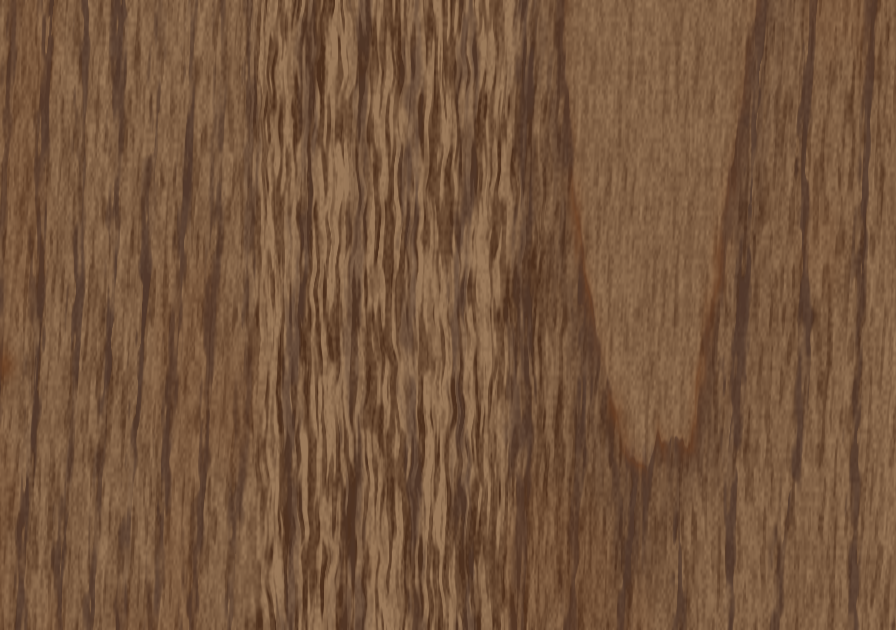
Write a WebGL 2 fragment shader that draws this texture.

```glsl
#version 300 es
precision highp float;
// Brown plank of wood: leaning growth rings, wavy streaked grain and a pointed pale arch.
uniform vec2 u_resolution;
out vec4 fragColor;

float hash(vec2 p) {
  return fract(sin(dot(p, vec2(127.1, 311.7))) * 43758.5453);
}

float noise(vec2 p) {
  vec2 i = floor(p), f = fract(p);
  f = f * f * (3.0 - 2.0 * f);
  return mix(mix(hash(i), hash(i + vec2(1, 0)), f.x),
             mix(hash(i + vec2(0, 1)), hash(i + vec2(1, 1)), f.x), f.y);
}

float fbm(vec2 p) {
  float sum = 0.0, amp = 0.533;
  for (int i = 0; i < 4; i++) {
    sum += amp * noise(p);
    p = p * 2.03 + 17.3;
    amp *= 0.5;
  }
  return sum;
}

// Signed depth inside the arch, positive within the pale heartwood
float archDepth(vec2 p) {
  float t = 1.0 - p.y;
  float wobble = 0.012 * (fbm(vec2(p.x * 14.0, p.y * 9.0)) - 0.5);
  wobble += 0.009 * (noise(p * vec2(150.0, 25.0)) - 0.5);
  float left = 0.897 + 0.19 * t * t + wobble;
  float right = 1.2 - 0.15 * t + wobble;
  float tip = 0.235 + 0.4 * (p.x - 1.0) + 0.06 * noise(vec2(p.x * 70.0, 3.0))
            + 0.02 * noise(p * vec2(180.0, 30.0));
  return min(min(p.x - left, right - p.x), (p.y - tip) * 0.6);
}

void main() {
  vec2 p = gl_FragCoord.xy / u_resolution.y;
  float middle = smoothstep(0.36, 0.44, p.x) * (1.0 - smoothstep(0.72, 0.98, p.x));

  // Fibre coordinates, wavier in the middle
  float warp = 0.008 * (noise(p * vec2(14.0, 9.0)) - 0.5)
             + 0.006 * (noise(p * vec2(38.0, 26.0) + 9.0) - 0.5);
  vec2 q = p;
  q.x -= 0.045 * (p.y - 0.5) * (1.0 - 0.8 * middle);
  q.x += 0.008 * (noise(vec2(p.x * 5.0, p.y * 4.0)) - 0.5);
  vec2 w = q + vec2(warp * mix(0.3, 1.0, middle), 0.0);

  float fine = noise(w * vec2(220.0, 24.0)) - 0.5;
  float fibre = noise(w * vec2(110.0, 7.0) + 31.0) - 0.5;
  float speck = noise(q * vec2(330.0, 130.0) + 7.0) - 0.5;
  float pore = smoothstep(0.55, 0.8, noise(w * vec2(190.0, 18.0) + 61.0));
  float blotch = fbm(q * vec2(7.0, 2.2) + 4.0) - 0.5;

  float depth = archDepth(p);
  float arch = smoothstep(-0.003, 0.004, depth);
  float outside = max(-depth, 0.0);

  // Base tone from 0 (dark) to 1 (light)
  float tone = 0.73 + 0.42 * fine + 0.22 * fibre + 0.42 * speck + 0.24 * blotch;
  tone -= 0.36 * pore;

  // Narrow pale streaks parted by thin dark veins
  float vein = 0.6 * noise(w * vec2(175.0, 11.0) + 53.0)
             + 0.4 * noise(w * vec2(260.0, 24.0) + 23.0);
  float band = noise(vec2(q.x * 26.0, q.y * 1.5));
  float streak = smoothstep(0.36, 0.6, vein + 0.12 * (band - 0.5));
  tone += middle * (0.92 * streak - 0.54);

  // Growth rings, narrow on the left and wider to the right
  float spacing = q.x < 0.39 ? 0.055 : 0.088;
  float ring = (q.x - 0.39) / spacing;
  ring += 0.5 * (noise(vec2(q.x * 8.0, q.y * 2.5) + 2.0) - 0.5);
  float offset = (fract(ring + 0.5) - 0.5) * spacing;
  float ragged = noise(w * vec2(185.0, 26.0) + 80.0);
  float width = mix(0.009, 0.017, middle) + 0.008 * fibre + 0.018 * (ragged - 0.5);
  width = max(width, 0.002) * (offset < 0.0 ? 1.7 : 0.8);
  float line = 1.0 - smoothstep(0.25 * width, width, abs(offset));
  line *= 0.25 + 0.8 * smoothstep(0.2, 0.65, noise(w * vec2(150.0, 19.0) + 37.0));
  line *= 0.6 + 0.7 * noise(vec2(floor(ring + 0.5) * 3.7, q.y * 4.0));
  line *= (1.0 - arch) * (1.0 - 0.25 * middle);

  // Dark mottled rim round the arch and the smear under its tip
  float mottle = 0.3 + 1.0 * smoothstep(0.25, 0.65, noise(w * vec2(150.0, 17.0) + 12.0));
  float rim = (1.0 - arch) * exp(-outside / 0.032) * mottle * smoothstep(0.05, 0.35, p.y);
  float smear = exp(-pow((p.x - 1.008 - 0.03 * fibre) / 0.032, 2.0)) * mottle;
  smear *= smoothstep(0.0, 0.22, p.y) * (1.0 - smoothstep(0.27, 0.31, p.y));
  float shade = smoothstep(0.74, 0.87, p.x) * (1.0 - smoothstep(0.98, 1.2, p.x)) * (1.0 - arch);
  float dark = clamp(0.95 * line + 0.8 * rim + 0.7 * smear, 0.0, 1.0);
  tone -= 0.68 * dark + 0.16 * shade;

  // Even, softly dashed wood inside the arch
  float inner = 0.74 + 0.4 * fine + 0.42 * speck + 0.12 * fibre + 0.12 * blotch - 0.2 * pore;
  tone = mix(tone, inner, arch);

  // Small knot on the left edge with a faint cross shadow
  vec2 k = (p - vec2(0.008, 0.42)) * vec2(60.0, 45.0);
  float knot = exp(-dot(k, k));
  float shadow = exp(-pow((p.y - 0.4 - 0.04 * blotch) / 0.03, 2.0)) * (1.0 - smoothstep(0.15, 0.35, p.x));
  tone -= 0.5 * knot + 0.11 * shadow;

  // Colour: brown ramp, greyish pores and rusty edges
  vec3 color = mix(vec3(0.355, 0.235, 0.15), vec3(0.565, 0.435, 0.315), clamp(tone, -0.25, 1.2));
  color = mix(color, vec3(0.335, 0.25, 0.215), 0.55 * dark);
  float rust = exp(-abs(depth + 0.003) / 0.008) * noise(p * vec2(60.0, 20.0));
  rust *= 1.0 - 0.6 * smoothstep(0.6, 0.9, p.y);
  rust += 0.6 * knot + 0.15 * smoothstep(0.08, 0.25, -blotch) * (1.0 - arch);
  color = mix(color, vec3(0.46, 0.26, 0.13), 0.75 * clamp(rust, 0.0, 1.0));
  fragColor = vec4(color, 1.0);
}
```
